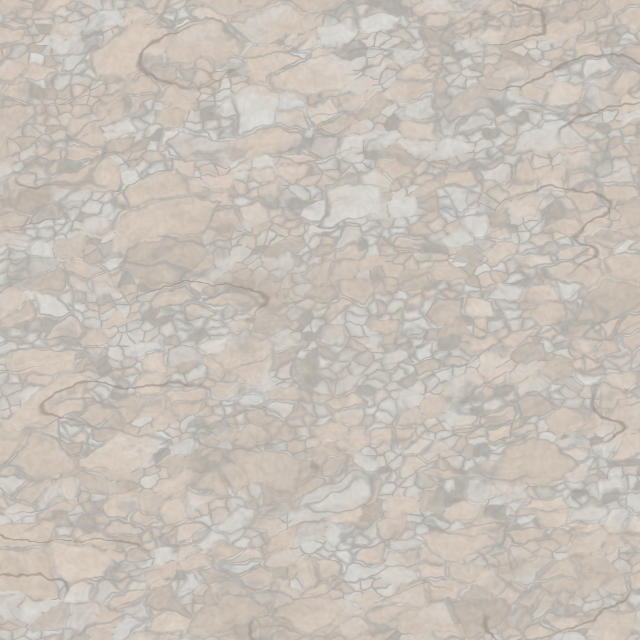
Give the GLSL for this texture, as a three.js fragment shader.

```glsl
varying vec2 vUv;

const vec3 PALE_QUARTZ = vec3(0.845, 0.838, 0.820);
const vec3 WARM_BEIGE = vec3(0.835, 0.785, 0.735);
const vec3 DULL_TAUPE = vec3(0.745, 0.710, 0.670);
const vec3 SEAM_GREY = vec3(0.685, 0.680, 0.665);
const vec3 VEIN_BROWN = vec3(0.580, 0.545, 0.520);

float hash21(vec2 p) {
  vec3 q = fract(p.xyx * 0.1031);
  q += dot(q, q.yzx + 33.33);
  return fract((q.x + q.y) * q.z);
}

vec2 hash22(vec2 p) {
  return vec2(hash21(p), hash21(p + 57.3));
}

vec2 gradientAt(vec2 cell) {
  float angle = 6.2832 * hash21(cell);
  return vec2(cos(angle), sin(angle));
}

float gradientNoise(vec2 p) {
  vec2 i = floor(p);
  vec2 f = p - i;
  vec2 u = f * f * f * (f * (f * 6.0 - 15.0) + 10.0);
  vec2 e = vec2(1.0, 0.0);
  float low = mix(dot(gradientAt(i), f), dot(gradientAt(i + e), f - e), u.x);
  float high = mix(dot(gradientAt(i + e.yx), f - e.yx), dot(gradientAt(i + e.xx), f - e.xx), u.x);
  return mix(low, high, u.y);
}

float fbm(vec2 p) {
  float sum = 0.0;
  float amplitude = 0.6;
  for (int i = 0; i < 4; i++) {
    sum += amplitude * gradientNoise(p);
    p = p * 2.03 + 13.7;
    amplitude *= 0.55;
  }
  return sum;
}

vec2 noisePair(vec2 p) {
  return vec2(gradientNoise(p), gradientNoise(p + 41.5));
}

// Distance to the nearest cell border, then the cell id
vec3 cellBorder(vec2 p) {
  vec2 home = floor(p);
  vec2 nearest = vec2(0.0);
  vec2 id = home;
  float best = 8.0;
  for (int y = -1; y <= 1; y++) {
    for (int x = -1; x <= 1; x++) {
      vec2 cell = home + vec2(x, y);
      vec2 d = cell + 0.1 + 0.8 * hash22(cell) - p;
      if (dot(d, d) < best) {
        best = dot(d, d);
        nearest = d;
        id = cell;
      }
    }
  }
  float border = 1.0;
  for (int y = -1; y <= 1; y++) {
    for (int x = -1; x <= 1; x++) {
      vec2 cell = home + vec2(x, y);
      vec2 d = cell + 0.1 + 0.8 * hash22(cell) - p;
      vec2 gap = d - nearest;
      if (dot(gap, gap) > 0.0001) border = min(border, dot(0.5 * (d + nearest), normalize(gap)));
    }
  }
  return vec3(max(border, 0.0), id);
}

vec3 stoneColor(vec2 id, float warmth) {
  vec3 color = mix(PALE_QUARTZ, WARM_BEIGE, smoothstep(0.2, 0.8, hash21(id + 7.1) + warmth));
  color = mix(color, DULL_TAUPE, 0.75 * smoothstep(0.72, 1.0, hash21(id + 19.4)));
  return color + 0.035 * (hash21(id + 31.8) - 0.5);
}

// Lays a scatter of stones with soft grey rims over the base
vec3 layStones(vec3 base, vec2 p, float coverage, float rim, float warmth, float seam) {
  vec3 cell = cellBorder(p);
  float present = step(hash21(cell.yz + 3.3), coverage);
  float body = present * smoothstep(0.0, rim, cell.x);
  float line = body * (1.0 - smoothstep(rim * 0.8, rim * 2.4, cell.x));
  vec3 color = mix(base, stoneColor(cell.yz, warmth), 0.88 * body);
  return mix(color, SEAM_GREY, line * seam);
}

// Thin broken lines along the zero level of noise
float veins(vec2 p, float width, float threshold) {
  float ridge = 1.0 - smoothstep(0.0, width, abs(gradientNoise(p)));
  return ridge * smoothstep(threshold, threshold + 0.25, gradientNoise(p * 0.8 + 23.0));
}

void main() {
  // Bedding rises gently to the right
  float tilt = 0.17;
  vec2 p = vec2(dot(vUv, vec2(cos(tilt), sin(tilt))), dot(vUv, vec2(-sin(tilt), cos(tilt)))) + 2.0;
  p += 0.018 * noisePair(p * 8.0) + 0.009 * noisePair(p * 34.0) + 0.003 * noisePair(p * 95.0);

  float streak = fbm(p * vec2(2.6, 7.5));
  float warmth = 0.08 + 1.3 * fbm(p * vec2(3.0, 8.0) + 9.0);
  float seam = clamp(0.5 + 1.3 * gradientNoise(p * vec2(9.0, 16.0) + 5.0), 0.08, 0.95);

  // Fine chips, then pebbles, then a few large clasts
  vec3 color = mix(SEAM_GREY, DULL_TAUPE, 0.4);
  color = layStones(color, p * vec2(42.0, 64.0), 0.93, 0.13, warmth - 0.12, seam * 0.6);
  color = layStones(color, p * vec2(21.0, 35.0) + 11.0, 0.60, 0.075, warmth + 0.08, seam);
  color = layStones(color, p * vec2(10.0, 18.0) + 27.0, 0.17, 0.045, warmth + 0.22, seam);

  // Cloudy staining and mineral mottling
  color = mix(color, DULL_TAUPE, 0.55 * smoothstep(0.08, 0.5, streak));
  float greyPatch = smoothstep(0.12, 0.45, fbm(p * vec2(12.0, 21.0) + 61.0));
  color = mix(color, SEAM_GREY, 0.6 * greyPatch);
  color += 0.05 * fbm(p * vec2(38.0, 58.0)) + 0.03 * gradientNoise(p * 130.0);

  // Dark veins and sparse specks
  color = mix(color, SEAM_GREY * 0.96, 0.6 * veins(p * vec2(7.0, 18.0), 0.055, -0.05));
  color = mix(color, VEIN_BROWN, 0.6 * veins(p * vec2(4.0, 11.0) + 71.0, 0.028, 0.08));
  float speck = smoothstep(0.50, 0.64, gradientNoise(p * vec2(18.0, 34.0) + 83.0));
  color = mix(color, VEIN_BROWN, 0.55 * speck);

  gl_FragColor = vec4(color, 1.0);
}
```
